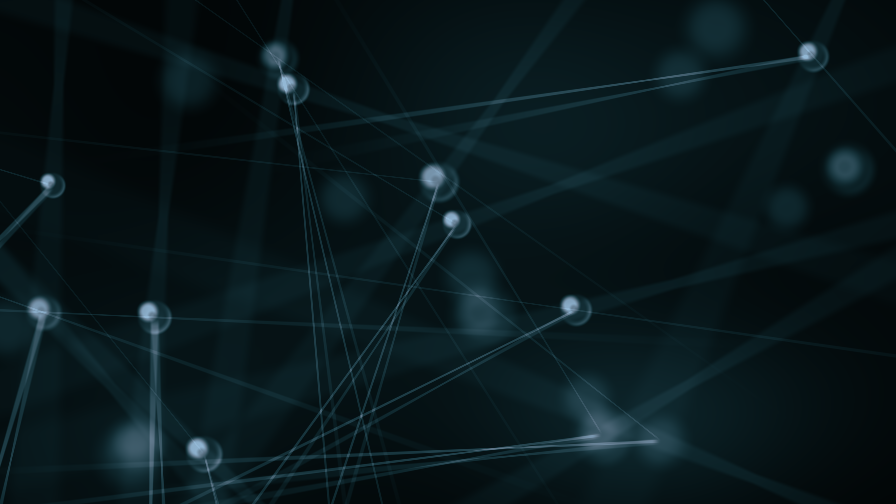
Give the GLSL for this background, as a WebGL 1 fragment shader.

```glsl
precision highp float;

uniform vec2 u_resolution;

#define NODE_COUNT 24
#define ANCHOR_COUNT 12
#define NODE_RADIUS 0.029
#define BOKEH_RADIUS 0.055
#define SPOT_LIGHT 0.52
#define THREAD_WIDTH 0.0022
#define THREAD_LIGHT 0.27
#define BEAM_WIDTH 0.012
#define BEAM_LIGHT 0.055
#define HAZE_BASE 0.024

// Low-discrepancy scatter, denser towards the left
vec2 nodePosition(float id) {
    vec2 cell = fract(vec2(0.57, 0.555) + id * vec2(0.618, 0.7549));
    vec2 jitter = 0.07 * sin(id * id * vec2(1.3, 2.1));
    return vec2(1.78 * pow(cell.x, 1.2), cell.y) + jitter;
}

// 0 is in focus, 1 is fully defocused
float nodeBlur(float id, vec2 position) {
    float byOrder = smoothstep(5.0, 16.0, id);
    float byPlace = smoothstep(0.7, 1.2, position.x - position.y);
    return max(byOrder, byPlace);
}

// Glass bead with an off-centre highlight that melts into a bokeh disc
float nodeLight(vec2 offset, float radius, float blur) {
    vec2 q = offset / radius;
    float d = length(q);
    float sharp = 1.0 - blur;
    float edge = mix(0.12, 0.4, blur);
    float disc = 1.0 - smoothstep(1.0 - edge, 1.0 + edge, d);
    float rim = disc * smoothstep(0.6, 1.0, d) * smoothstep(-0.3, 0.9, dot(q, vec2(0.8, -0.6)));
    float spot = 1.0 - smoothstep(0.3, 0.75 + 0.3 * blur, length(q - sharp * vec2(-0.4, 0.35)));
    float notch = 1.0 - smoothstep(0.1, 0.35, length(q - vec2(-0.15, 0.1)));
    spot *= 1.0 - 0.35 * sharp * notch;
    return 0.06 * disc + 0.2 * sharp * rim + mix(SPOT_LIGHT, 0.04, blur) * spot;
}

// Strand of light: narrow at its focus, wider and fainter away from it
float strand(vec2 offset, float angle, float width, float spread, float focus, float reach) {
    vec2 dir = vec2(cos(angle), sin(angle));
    float along = dot(offset, dir);
    float across = abs(dot(offset, vec2(-dir.y, dir.x)));
    float core = max(width, 0.8 / u_resolution.y);
    float halfWidth = core + spread * abs(along - focus);
    float profile = 1.0 - smoothstep(0.45 * halfWidth, 1.1 * halfWidth, across);
    float fade = 1.0 - smoothstep(0.3 * reach, reach, abs(along));
    return profile * fade * sqrt(core / halfWidth);
}

float glow(vec2 p, vec2 center, vec2 size) {
    vec2 q = (p - center) / size;
    return exp(-dot(q, q));
}

float haze(vec2 p) {
    float light = HAZE_BASE;
    light += 0.10 * glow(p, vec2(1.22, 0.82), vec2(0.45, 0.28));
    light += 0.09 * glow(p, vec2(1.32, 0.17), vec2(0.36, 0.19));
    light += 0.05 * glow(p, vec2(0.42, 0.30), vec2(0.50, 0.38));
    float drift = sin(3.1 * p.x - 5.3 * p.y + 1.4 * sin(2.7 * p.x)) + sin(5.9 * p.x + 2.3 * p.y + 1.0);
    return light * (1.0 + 0.16 * drift);
}

// Light level to cool teal, greyer as it brightens
vec3 tint(float light) {
    float red = mix(0.31, 0.8, smoothstep(0.05, 0.5, light));
    return light * vec3(red, 1.0, 1.16);
}

void main() {
    vec2 p = gl_FragCoord.xy / u_resolution.y;
    float light = haze(p);

    // Threads and wide beams that leave the first nodes
    for (int i = 0; i < ANCHOR_COUNT; i++) {
        float id = float(i);
        float vary = fract(id * 0.618 + 0.35);
        vec2 offset = p - nodePosition(id);
        float fall = -2.2 + 0.9 * sin(2.4 * id);
        float cross = 2.6 + 0.5 * sin(1.7 * id);
        float sweep = 0.35 + 1.2 * sin(1.9 * id);
        vec2 fallDir = vec2(cos(fall), sin(fall));
        vec2 crossDir = vec2(cos(cross), sin(cross));

        float threads = strand(offset, fall, THREAD_WIDTH, 0.018 * vary * vary, 0.5 * vary, 1.5);
        threads += 0.7 * strand(offset, fall + 0.03 + 0.04 * vary, THREAD_WIDTH, 0.03 * vary, 0.3, 1.2);
        threads *= smoothstep(0.0, 0.02, dot(offset, fallDir));
        float oneSided = smoothstep(0.0, 0.02, dot(offset, crossDir));
        float fine = 0.4 * strand(offset, cross, 0.7 * THREAD_WIDTH, 0.008 * vary, 0.1, 1.3);
        threads += fine * max(oneSided, mod(id, 2.0));
        light += THREAD_LIGHT * (0.45 + 0.55 * vary) * threads;
        light += BEAM_LIGHT * strand(offset, sweep, BEAM_WIDTH, 0.03 + 0.04 * vary, 0.2, 2.2);
    }

    // Beads and bokeh discs
    for (int i = 0; i < NODE_COUNT; i++) {
        float id = float(i);
        vec2 position = nodePosition(id);
        float blur = nodeBlur(id, position);
        float scale = 0.8 + 0.4 * fract(id * 0.43 + 0.4);
        light += nodeLight(p - position, scale * mix(NODE_RADIUS, BOKEH_RADIUS, blur), blur);
    }

    gl_FragColor = vec4(tint(min(light, 0.72)), 1.0);
}
```
